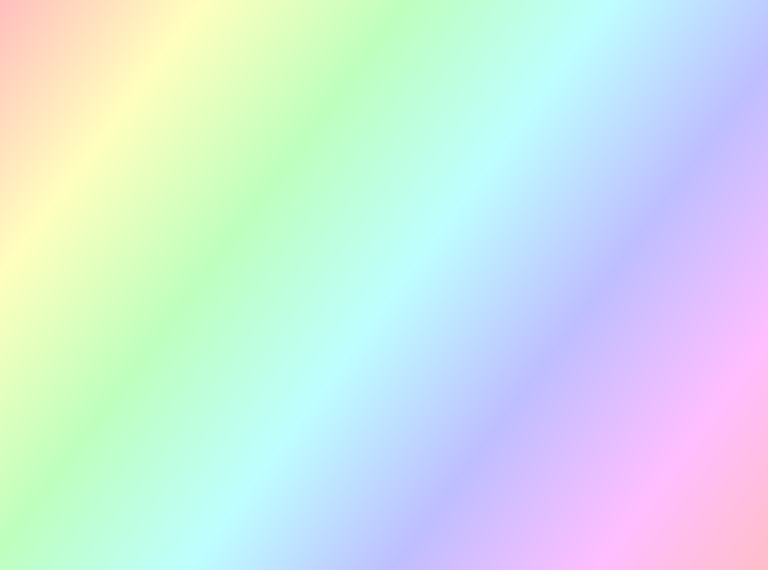
Give the GLSL for this background, as a WebGL 1 fragment shader.

```glsl
precision mediump float;
// Pastel rainbow sweeping diagonally from the top left to the bottom right corner.

uniform vec2 u_resolution;

const float HUE_SPAN = 0.975;   // part of the colour wheel covered
const float PASTEL_FLOOR = 0.745; // lowest channel value

// Fully saturated colour of a hue in 0..1
vec3 hueColor(float hue) {
  vec3 wheel = abs(fract(hue + vec3(0.0, 2.0, 1.0) / 3.0) * 6.0 - 3.0);
  return clamp(wheel - 1.0, 0.0, 1.0);
}

// Lift every channel towards white
vec3 pastel(vec3 color, float lowest) {
  return mix(vec3(lowest), vec3(1.0), color);
}

// Position along the canvas diagonal: 0 at the start corner, 1 at the far one
float diagonalPosition(vec2 point, vec2 diagonal) {
  return dot(point, diagonal) / dot(diagonal, diagonal);
}

void main() {
  // Canvas units: height is 1, measured from the top left corner
  vec2 size = vec2(u_resolution.x / u_resolution.y, 1.0);
  vec2 point = gl_FragCoord.xy / u_resolution.y;
  point.y = 1.0 - point.y;

  float hue = HUE_SPAN * diagonalPosition(point, size);
  gl_FragColor = vec4(pastel(hueColor(hue), PASTEL_FLOOR), 1.0);
}
```
